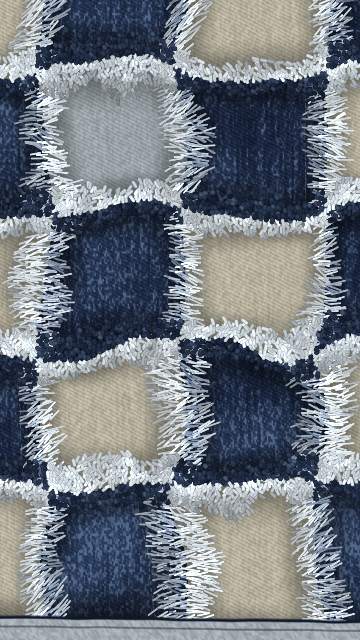
Give the GLSL for this texture, as a Shadertoy shader.

```glsl
// Patchwork of indigo and cream denim squares with tufted seams and frayed edges.
#define PITCH vec2(0.395, 0.388)
#define ORIGIN vec2(0.11, 0.03)
#define WOBBLE 0.095
#define PILE 0.066
#define FRINGE 0.056
#define NAVY vec3(0.06, 0.09, 0.16)
#define INDIGO vec3(0.16, 0.22, 0.33)
#define STEEL vec3(0.32, 0.40, 0.52)
#define MIST vec3(0.50, 0.54, 0.57)
#define PALE vec3(0.77, 0.80, 0.82)
#define CREAM vec3(0.62, 0.59, 0.55)

float hash(vec2 p) {
    return fract(sin(dot(p, vec2(127.1, 311.7))) * 43758.5);
}

float noise(vec2 p) {
    vec2 i = floor(p), f = fract(p);
    f = f * f * (3.0 - 2.0 * f);
    return mix(mix(hash(i), hash(i + vec2(1, 0)), f.x),
               mix(hash(i + vec2(0, 1)), hash(i + vec2(1, 1)), f.x), f.y);
}

// Wavy patch coordinates: whole numbers lie on the seams
vec2 patchGrid(vec2 p) {
    vec2 bend = vec2(noise(p * 5.0), noise(p * 5.0 + 40.0)) - 0.5;
    return (p + WOBBLE * bend - ORIGIN) / PITCH;
}

bool isDark(vec2 cell) {
    return mod(cell.x + cell.y, 2.0) < 0.5;
}

// Woven cloth of one patch, shaded towards its seams
vec3 fabric(vec2 p) {
    vec2 g = patchGrid(p), cell = floor(g), f = fract(g);
    float tint = hash(cell + 7.0);
    float twill = sin((0.5 * p.x + p.y) * 600.0 + 2.0 * noise(p * 40.0));
    float grain = noise(p * vec2(230.0, 130.0));
    float streak = noise(p * vec2(150.0, 12.0));
    vec2 edge = min(f, 1.0 - f) * PITCH;
    float open = smoothstep(0.02, 0.11, edge.x) * smoothstep(0.03, 0.12, edge.y);
    vec3 col;
    if (isDark(cell)) {
        float worn = noise(p * 7.0 + 3.0) + 0.5 * smoothstep(1.0, 0.0, cell.y);
        float fade = 0.45 * streak + 0.4 * grain + 0.15 * twill + 0.6 * (worn - 0.5);
        col = mix(NAVY, INDIGO * 1.1, clamp(fade + 0.1, 0.0, 1.2));
        col = mix(col, STEEL * 1.1, 0.75 * smoothstep(0.45, 1.0, grain * (0.5 + 0.4 * streak + 0.4 * worn)));
        // Faint dashed stitching beside one edge
        float dash = step(0.35, fract(p.y * 55.0)) * step(0.5, tint);
        col = mix(col, MIST, 0.6 * dash * smoothstep(0.006, 0.002, abs(f.x - 0.8)));
        return col * mix(0.5, 1.05, open);
    }
    // One patch is cooler than the other cream ones
    float cool = step(distance(cell, vec2(0, 3)), 0.5);
    col = mix(CREAM * vec3(1.1, 1.12, 1.07), MIST * 1.12, 0.85 * cool);
    col *= 0.97 + 0.06 * twill + 0.16 * (grain - 0.5) + 0.07 * streak;
    return col * mix(0.66, 1.04, open);
}

// Overlapping yarn ends along the seams: long fringe or short tufts
vec3 yarn(vec3 col, vec2 p, bool fringe, float px) {
    vec2 pitch = fringe ? vec2(0.016, 0.0115) : vec2(0.0112);
    for (int j = -2; j <= 2; j++)
    for (int i = -2; i <= 2; i++) {
        vec2 id = floor(p / pitch) + vec2(i, j);
        float a = hash(id), b = hash(id + 31.0), c = hash(id + 67.0);
        vec2 centre = (id + vec2(a, b)) * pitch;
        vec2 g = patchGrid(centre), k = round(g);
        vec2 off = (g - k) * PITCH;
        float d = fringe ? off.x : off.y;
        float ragged = 0.5 + 0.85 * noise(centre * 12.0 + 5.0) + 0.3 * (c - 0.5);
        float width = (fringe ? FRINGE : PILE) * ragged;
        if (abs(d) > width || (!fringe && k.y < 0.5)) continue;

        // Each yarn end is a rounded capsule; pale tufts hang across the seam
        bool dark = isDark(floor(g));
        float radius = fringe ? 0.0042 : (dark ? 0.0078 : 0.0062);
        float len = fringe ? 0.011 + 0.012 * a : (dark ? 0.0015 : 0.0065);
        float sweep = 1.5 * (noise(centre * 8.0 + 20.0) - 0.5);
        float lean = fringe ? clamp(0.2 + sweep + 0.9 * (c - 0.5), -0.9, 0.9)
                            : 1.57 + sweep + 2.0 * (c - 0.5);
        vec2 u = p - centre;
        u = vec2(cos(lean) * u.x + sin(lean) * u.y, cos(lean) * u.y - sin(lean) * u.x);
        float h = 1.0 - length(vec2(max(abs(u.x) - len, 0.0), u.y)) / radius;

        vec3 tone;
        if (fringe) tone = dark ? mix(STEEL, PALE * 1.1, 0.15 + 0.85 * c) : mix(MIST, PALE * 1.18, 0.6 + 0.4 * c);
        else tone = dark ? mix(NAVY, mix(INDIGO, STEEL, 0.8 * c * c), 0.2 + 0.8 * a)
                         : mix(MIST, PALE * 1.16, 0.5 + 0.5 * a);
        float clump = 0.85 + 0.3 * noise(centre * 28.0);
        float roundness = 1.0 - 0.25 * d * d / (width * width) + 1.2 * d;
        tone *= clump * roundness * mix(dark ? 0.6 : 0.74, 1.12, smoothstep(0.0, 0.7, h));
        col = mix(col, tone, smoothstep(0.0, px / radius, h));
    }
    return col;
}

// Flat stitched hem along the bottom
vec3 hem(vec3 col, vec2 p, float px) {
    float d = 0.058 - 0.014 * p.x + 0.004 * noise(p * 14.0) - p.y;
    float weave = noise(vec2(p.x * 160.0 + p.y * 90.0, p.y * 120.0));
    vec3 cloth = mix(MIST, PALE, 0.2 + 0.6 * weave);
    cloth *= 1.0 - 0.4 * smoothstep(0.005, 0.0, abs(d - 0.021));
    col = mix(col, NAVY, smoothstep(-0.012, -0.004, d));
    return mix(col, cloth, smoothstep(-px, px, d));
}

void mainImage(out vec4 fragColor, in vec2 fragCoord) {
    vec2 p = fragCoord / iResolution.x;
    float px = 1.0 / iResolution.x;
    vec3 col = fabric(p);
    col = yarn(col, p, true, px);
    col = yarn(col, p, false, px);
    col = hem(col, p, px);
    fragColor = vec4(clamp(col, 0.0, 1.0), 1.0);
}
```
